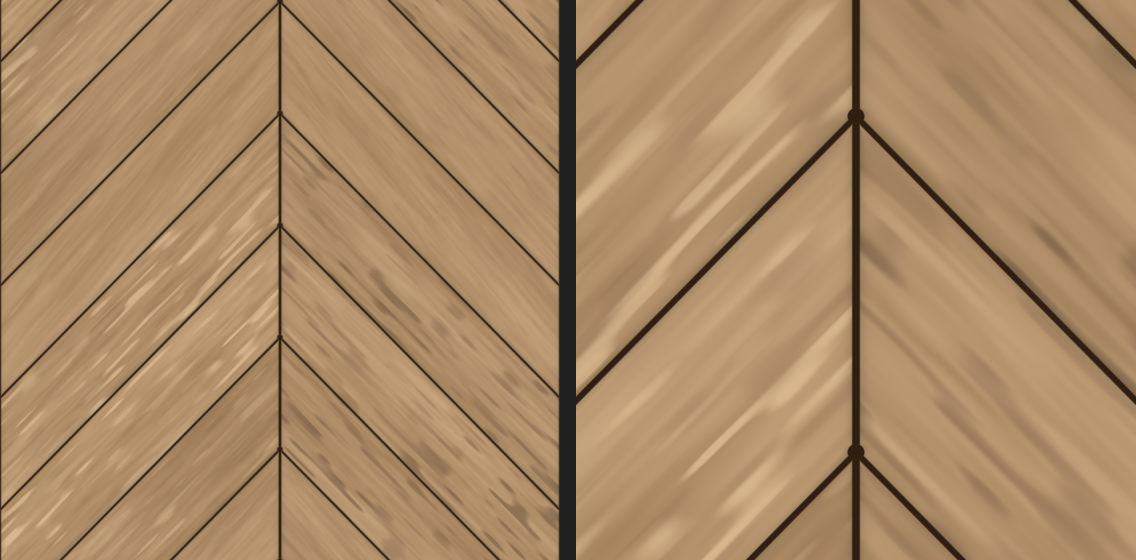
Left: the whole. Right: its middle third, enlarged.
A Shadertoy shader for this texture:

```glsl
// Chevron parquet: two mirrored columns of oak planks, five per column height,
// meeting in dark V joints. Stretched value noise makes the grain, with pale
// streaks on the left planks and dark pores on the right ones.

float hash(vec2 p) {
    vec3 q = fract(vec3(p.xyx) * 0.1031);
    q += dot(q, q.yzx + 33.33);
    return fract((q.x + q.y) * q.z);
}

float noise(vec2 p) {
    vec2 i = floor(p), f = fract(p);
    f = f * f * (3.0 - 2.0 * f);
    return mix(mix(hash(i), hash(i + vec2(1, 0)), f.x),
               mix(hash(i + vec2(0, 1)), hash(i + vec2(1, 1)), f.x), f.y);
}

// Oak colour; grain.x runs along the plank, grain.y across it
vec3 oak(vec2 grain, float rough, float right) {
    float broad = noise(grain * vec2(2.5, 16.0));
    float band = noise(grain * vec2(3.0, 48.0) + 7.0);
    float line = noise(grain * vec2(7.0, 125.0) + 19.0);
    float fiber = noise(grain * vec2(22.0, 250.0) + 31.0);
    float tone = 0.45 * (broad - 0.5) + 0.4 * (band - 0.5)
               + mix(0.3, 0.5, rough) * (line - 0.5) + 0.3 * (fiber - 0.5);
    vec3 wood = vec3(0.70, 0.57, 0.42) + tone * vec3(0.13, 0.125, 0.12);

    // Broken pale streaks, gathered in patches
    float patches = smoothstep(0.25, 0.7, noise(grain * vec2(4.0, 9.0) + 53.0));
    float streak = smoothstep(0.62, 0.92, noise(grain * vec2(17.0, 135.0) + 71.0));
    streak *= mix(0.2, 0.4 + 0.6 * patches, rough) * mix(1.0, 0.2, right);
    wood = mix(wood, vec3(0.87, 0.75, 0.58), 0.75 * streak);

    // Dark open pores
    float pore = smoothstep(0.58, 0.92, noise(grain * vec2(20.0, 115.0) + 97.0));
    pore *= mix(0.15, 0.4 + 0.6 * patches, rough) * mix(0.25, 1.0, right);
    return mix(wood, vec3(0.47, 0.36, 0.27), 0.65 * pore);
}

void mainImage(out vec4 fragColor, in vec2 fragCoord) {
    vec2 uv = fragCoord / iResolution.xy;
    float px = 1.0 / min(iResolution.x, iResolution.y);

    // Mirrored chevron coordinates
    float side = step(0.5, uv.x);
    float d = abs(uv.x - 0.5);
    float y = uv.y + 0.0026;
    float row = 5.0 * (y + 1.016 * d);
    float plank = mod(floor(row), 5.0);

    // Three rough planks follow two smooth ones, whose grain drifts sideways
    float rough = step(abs(plank - 2.0), 1.5);
    float seed = hash(vec2(plank + 3.0, side * 17.0 + 5.0));
    vec2 grain = vec2(d - y, d + y) * 0.707;
    grain.y += (1.0 - rough) * (0.04 + 0.12 * seed) * grain.x;
    grain += vec2(11.0, 5.0) * seed + 4.0;
    vec3 color = oak(grain, rough, side);
    color *= 0.98 + 0.04 * seed;

    // Joints: diagonals, vertical seams and a small knot at each apex
    float diagonal = abs(fract(row + 0.5) - 0.5) * 0.14 - 0.0018;
    float seam = min(d - 0.0023, 0.5 - d - 0.0018);
    float apex = length(vec2(d, (fract(y * 5.0 + 0.5) - 0.5) * 0.2)) - 0.005;
    float joint = min(min(diagonal, seam), apex);
    color *= 1.0 - 0.14 * exp(-max(joint, 0.0) * 350.0);
    color = mix(color, vec3(0.18, 0.12, 0.07), 1.0 - smoothstep(-px, px, joint));

    fragColor = vec4(color, 1.0);
}
```
